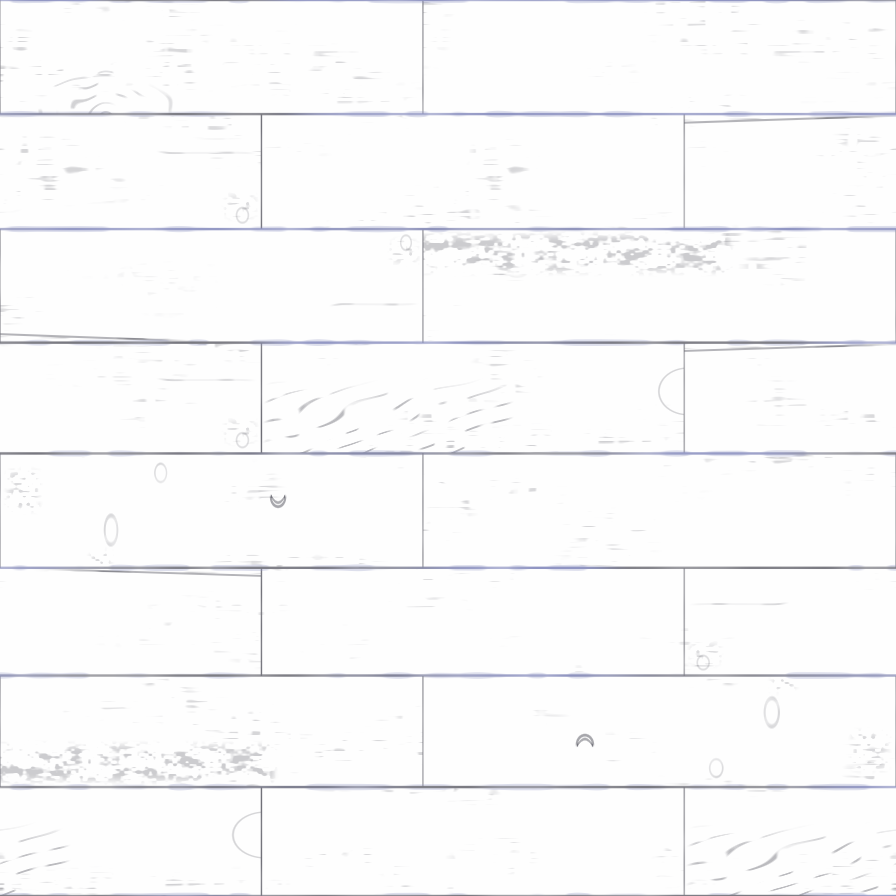
Reproduce this texture procedurally as a Shadertoy shader.

```glsl
#define ROWS 8
#define SPLIT 0.472          // length of the first board in a row
#define STAGGER 0.2917       // shift of every second row
#define SEAM_WIDTH 0.0027
#define JOINT_WIDTH 0.0018
#define WEAR 0.5
#define WHITE vec3(0.998)
#define GREY vec3(0.47, 0.47, 0.50)
#define BLUE vec3(0.56, 0.58, 0.76)

// Wear of each board, two per row: units 0 clean, 1 grain, 2 knots, 3 scuffs,
// 4 crack, 5 fan; tens 1 mirrors along the board, 2 across it, 3 both.
const int BOARDS[16] = int[16](5, 0, 0, 4, 24, 3, 1, 4, 2, 0, 0, 14, 23, 32, 0, 1);

float hash(vec2 p) {
    vec3 q = fract(vec3(p.xyx) * 0.1031);
    q += dot(q, q.yzx + 33.33);
    return fract((q.x + q.y) * q.z);
}

float noise(vec2 p) {
    vec2 i = floor(p), f = fract(p);
    f = f * f * (3.0 - 2.0 * f);
    return mix(mix(hash(i), hash(i + vec2(1, 0)), f.x),
               mix(hash(i + vec2(0, 1)), hash(i + vec2(1, 1)), f.x), f.y);
}

// Smooth line of width w at distance d; px is the size of a pixel
float stroke(float d, float w, float px) {
    return clamp((0.5 * w - abs(d)) / px + 0.5, 0.0, 1.0) * min(1.0, w / px);
}

float window(float x, float a, float b) {
    return smoothstep(a, a + 0.12, x) * (1.0 - smoothstep(b - 0.12, b, x));
}

float ellipse(vec2 p, vec2 r) {
    return (length(p / r) - 1.0) * min(r.x, r.y);
}

// Slightly uneven row edges, measured from the top
float seamAt(float k) {
    float s = k / float(ROWS);
    return s + sin(3.14159 * s) * (0.0075 + 0.002 * cos(2.618 * (k - 2.5)));
}

// Thin dashes along the board
float streaks(vec2 p) {
    return smoothstep(0.72, 0.95, noise(p * vec2(5, 55))) * smoothstep(0.35, 0.7, noise(p * vec2(14, 9) + 40.0));
}

// Darkness of the wear; p.x runs 0..4 along the board, p.y 0..1 downwards
float wear(int kind, vec2 p, float px) {
    float broken = smoothstep(0.42, 0.7, noise(p * vec2(7, 11) + 17.0));
    float fine = noise(p * vec2(26, 45));
    float a = 0.0;
    if (kind == 1) {            // slanted grain with an arch at the end
        float g = (p.y + 0.36 * p.x + 0.16 * noise(p * vec2(2.5, 4))) * 6.5;
        a = stroke((fract(g) - 0.5) / 6.5, 0.018, px) * broken
          * window(p.x, 0.0, 2.4) * smoothstep(0.3, 0.6, p.y);
        a += 0.8 * streaks(p) * window(p.x, 1.0, 3.9) * smoothstep(0.7, 0.95, p.y);
        a += 0.6 * stroke(ellipse(p - vec2(4.03, 0.44), vec2(0.27, 0.21)), 0.013, px);
    } else if (kind == 2) {     // oval knots and a crescent
        float side = 0.35 + 0.65 * noise(p * 12.0);
        a = 0.8 * stroke(ellipse(p - vec2(1.05, 0.67), vec2(0.06, 0.125)), 0.018, px) * side;
        a += 0.6 * stroke(ellipse(p - vec2(1.52, 0.17), vec2(0.055, 0.08)), 0.014, px) * side;
        vec2 c = p - vec2(2.63, 0.38);
        a += 1.3 * stroke(ellipse(c, vec2(0.068, 0.085)), 0.02, px) * smoothstep(-0.03, 0.01, c.y);
        a += 1.2 * stroke((c.y - 0.05 + 14.0 * c.x * c.x) / 1.4, 0.018, px) * step(abs(c.x), 0.066);
        float smudge = window(p.x, 0.02, 0.42) * window(p.y, 0.1, 0.55)
                     + window(p.x, 0.8, 1.1) * window(p.y, 0.8, 1.05);
        a += 0.55 * smudge * smoothstep(0.62, 0.85, fine);
    } else if (kind == 3) {     // blotchy scuffs
        float blot = 0.55 * noise(p * vec2(7, 14)) + 0.45 * fine;
        a = 0.75 * smoothstep(0.54, 0.76, blot) * window(p.x, -0.1, 2.65) * window(p.y, 0.0, 0.43);
    } else if (kind == 4) {     // long crack, dashes and a pale knot
        float run = 1.0 - smoothstep(1.3, 2.0, p.x);
        a = 1.1 * stroke(p.y - 0.075 + 0.034 * p.x, 0.018, px) * run;
        a += 0.6 * stroke(p.y - 0.05 + 0.012 * p.x, 0.014, px) * run * broken;
        float dash = p.y - 0.33 + 0.04 * (noise(p * vec2(4, 1)) - 0.5);
        a += 0.55 * stroke(dash, 0.018, px) * window(p.x, 3.1, 3.98) * (0.3 + 0.7 * broken);
        a += 0.45 * stroke(ellipse(p - vec2(3.84, 0.88), vec2(0.05, 0.065)), 0.014, px);
        a += 0.5 * smoothstep(0.62, 0.85, fine) * window(p.x, 3.65, 4.0) * window(p.y, 0.65, 0.95);
    } else if (kind == 5) {     // broken rings fanning from the lower edge
        float r = length((p - vec2(1.0, 1.02)) * vec2(0.58, 1.0)) + 0.06 * noise(p * 6.0);
        a = 0.65 * stroke((fract(r * 11.0) - 0.5) / 11.0, 0.018, px) * broken * (1.0 - smoothstep(0.35, 0.5, r));
    }
    return a;
}

void mainImage(out vec4 fragColor, in vec2 fragCoord) {
    vec2 uv = fragCoord / iResolution.xy;
    float px = 1.0 / iResolution.y, y = 1.0 - uv.y;

    // Row and nearest seam
    float row = 0.0, seam = 0.0, seamDist = 1.0;
    for (int k = 0; k <= ROWS; k++) {
        float d = y - seamAt(float(k));
        if (d >= 0.0) row = min(float(k), float(ROWS - 1));
        if (abs(d) < abs(seamDist)) { seamDist = d; seam = float(k); }
    }

    // Board and position on it
    float odd = mod(row, 2.0);
    float u = fract(uv.x - STAGGER * odd);
    float second = step(SPLIT, u);
    float top = seamAt(row);
    vec2 p = vec2(mix(u / SPLIT, (u - SPLIT) / (1.0 - SPLIT), second), (y - top) / (seamAt(row + 1.0) - top));
    int code = BOARDS[int(2.0 * row + second)], flip = code / 10;
    if (flip % 2 == 1) p.x = 1.0 - p.x;
    if (flip > 1) p.y = 1.0 - p.y;
    p.x *= 4.0;

    // Wear, with a few faint dashes towards the ends of all boards
    float ink = WEAR * wear(code % 10, p, px * float(ROWS));
    float patches = smoothstep(0.6, 0.85, noise(p * vec2(1.3, 3) + 9.0 * row + 5.0 * second));
    ink += 0.3 * patches * streaks(p + 7.0 * row);
    vec3 color = mix(WHITE, GREY, clamp(ink, 0.0, 1.0));

    // Upright joints
    float jointDist = min(min(u, 1.0 - u), abs(u - SPLIT));
    float firm = 0.5 + 0.4 * odd * step(u, 0.5 * SPLIT) + 0.2 * noise(uv * 50.0);
    color = mix(color, GREY, firm * stroke(jointDist, JOINT_WIDTH, px));

    // Level seams: pale ragged fringe, then a tinted core
    float along = noise(vec2(uv.x * 45.0, seam * 7.0));
    float fringe = stroke(seamDist, SEAM_WIDTH * (1.2 + 1.6 * along), px);
    color = mix(color, BLUE, 0.3 * fringe * smoothstep(0.35, 0.7, along));
    float tint = smoothstep(0.35, 0.65, noise(vec2(uv.x * 5.0, seam * 3.0 + 1.0)));
    float core = stroke(seamDist, SEAM_WIDTH, px) * (0.65 + 0.35 * noise(vec2(uv.x * 25.0, seam * 5.0)));
    color = mix(color, mix(GREY, BLUE, tint), core);

    fragColor = vec4(color, 1.0);
}
```
